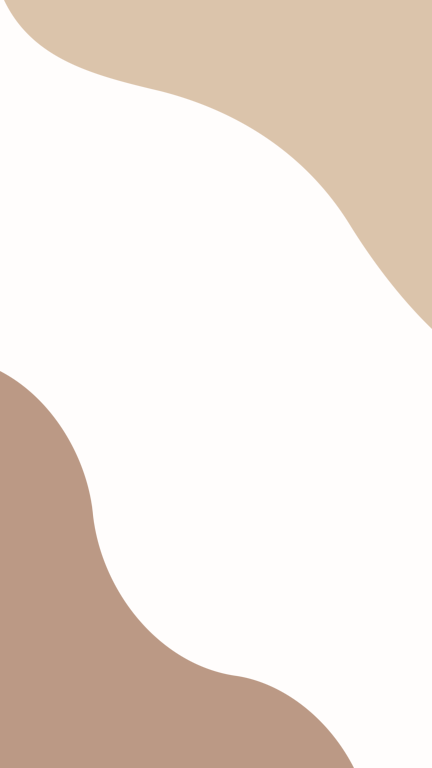
A Shadertoy shader for this background:

```glsl
#define CREAM vec3(1.0, 0.992, 0.988)
#define SAND  vec3(0.86, 0.768, 0.671)
#define CLAY  vec3(0.735, 0.6, 0.52)
#define ASPECT 0.5625
#define SEARCH_STEPS 16

// Three joined cubic Bezier pieces, each running left to right
const vec2 UPPER_WAVE[10] = vec2[10](
    vec2(0.0052, 1.0),
    vec2(0.0417, 0.9232), vec2(0.1198, 0.9023), vec2(0.2083, 0.8815),
    vec2(0.306, 0.8568),  vec2(0.3971, 0.8021), vec2(0.4557, 0.707),
    vec2(0.4831, 0.6628), vec2(0.5195, 0.6133), vec2(0.5625, 0.5716));

const vec2 LOWER_WAVE[10] = vec2[10](
    vec2(0.0, 0.5169),
    vec2(0.0703, 0.4805), vec2(0.1146, 0.401),  vec2(0.1211, 0.3294),
    vec2(0.1328, 0.2266), vec2(0.2109, 0.1328), vec2(0.3086, 0.1198),
    vec2(0.3672, 0.1107), vec2(0.4271, 0.0664), vec2(0.4609, 0.0));

vec2 bezier(vec2 a, vec2 b, vec2 c, vec2 d, float t) {
    float s = 1.0 - t;
    return s * s * s * a + 3.0 * s * t * (s * b + t * c) + t * t * t * d;
}

vec2 bezierTangent(vec2 a, vec2 b, vec2 c, vec2 d, float t) {
    float s = 1.0 - t;
    return s * s * (b - a) + 2.0 * s * t * (c - b) + t * t * (d - c);
}

// Approximate signed distance to a wave, positive above it
float waveDistance(vec2 p, vec2 wave[10]) {
    int first = p.x < wave[3].x ? 0 : (p.x < wave[6].x ? 3 : 6);
    vec2 a = wave[first], b = wave[first + 1];
    vec2 c = wave[first + 2], d = wave[first + 3];

    // Bisect for the curve parameter at this x
    float lo = 0.0, hi = 1.0;
    for (int i = 0; i < SEARCH_STEPS; i++) {
        float mid = 0.5 * (lo + hi);
        if (bezier(a, b, c, d, mid).x < p.x) lo = mid;
        else hi = mid;
    }
    float t = 0.5 * (lo + hi);

    // The tangent line also extends the wave past its ends
    vec2 dir = normalize(bezierTangent(a, b, c, d, t));
    vec2 rel = p - bezier(a, b, c, d, t);
    return dir.x * rel.y - dir.y * rel.x;
}

void mainImage(out vec4 fragColor, in vec2 fragCoord) {
    vec2 p = fragCoord / iResolution.xy * vec2(ASPECT, 1.0);
    float soft = 0.75 / iResolution.y;

    // Sand fills above the upper wave, clay below the lower one
    float sandMask = smoothstep(-soft, soft, waveDistance(p, UPPER_WAVE));
    float clayMask = smoothstep(-soft, soft, -waveDistance(p, LOWER_WAVE));

    vec3 color = mix(CREAM, SAND, sandMask);
    color = mix(color, CLAY, clayMask);
    fragColor = vec4(color, 1.0);
}
```
